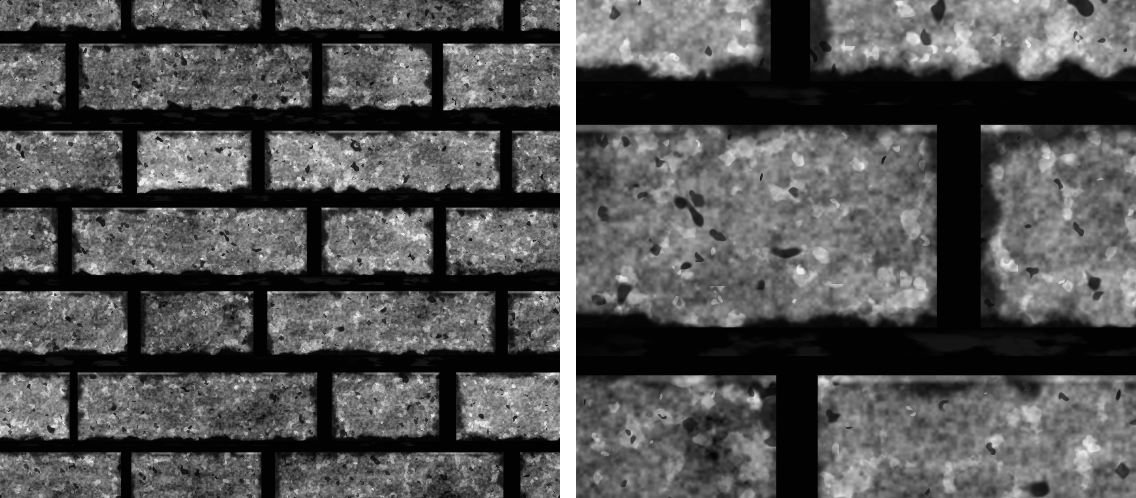
Left: the whole. Right: its middle third, enlarged.
Write a Shadertoy shader that draws this texture.

```glsl
// Worn grey brick wall: six courses of long and short bricks in deep black joints.

// The wall spans WALL units; y runs downwards from the top.
const vec2 WALL = vec2(7.68, 6.86);
const float MORTAR = 0.008;

// Per course: top and bottom, centres and widths of upright joints, brick tones.
const vec2 COURSE[6] = vec2[6](vec2(0.60, 1.52), vec2(1.80, 2.66), vec2(2.86, 3.79),
    vec2(4.01, 4.89), vec2(5.13, 6.07), vec2(6.23, 7.29));
const vec3 JOINT[6] = vec3[6](vec3(0.99, 4.35, 6.00), vec3(1.78, 3.54, 6.94),
    vec3(0.89, 4.31, 6.03), vec3(1.84, 3.57, 6.88), vec3(1.01, 4.45, 6.14),
    vec3(1.73, 3.68, 7.02));
const vec3 JOINT_WIDTH[6] = vec3[6](vec3(0.18, 0.14, 0.15), vec3(0.20, 0.18, 0.16),
    vec3(0.19, 0.20, 0.17), vec3(0.18, 0.19, 0.17), vec3(0.11, 0.20, 0.23),
    vec3(0.14, 0.19, 0.23));
const vec3 TONE[6] = vec3[6](vec3(0.37, 0.45, 0.43), vec3(0.53, 0.52, 0.39),
    vec3(0.44, 0.50, 0.40), vec3(0.38, 0.43, 0.41), vec3(0.40, 0.43, 0.47),
    vec3(0.34, 0.36, 0.40));

float hash(vec2 p) {
    vec3 q = fract(vec3(p.xyx) * 0.1031);
    q += dot(q, q.yzx + 33.33);
    return fract((q.x + q.y) * q.z);
}

float noise(vec2 p) {
    vec2 i = floor(p), f = fract(p);
    f = f * f * (3.0 - 2.0 * f);
    return mix(mix(hash(i), hash(i + vec2(1, 0)), f.x),
               mix(hash(i + vec2(0, 1)), hash(i + vec2(1, 1)), f.x), f.y);
}

float fbm(vec2 p) {
    float sum = 0.0, gain = 0.533;
    for (int i = 0; i < 4; i++) {
        sum += gain * noise(p);
        p = mat2(1.6, 1.2, -1.2, 1.6) * p + 7.3;
        gain *= 0.5;
    }
    return sum;
}

// Scattered ragged spots: one candidate per cell, kept with the given chance.
float spots(vec2 p, float cells, float chance, float radius) {
    p = p * cells + 0.35 * (noise(p * cells * 4.0) - 0.5);
    float cover = 0.0;
    for (int y = -1; y <= 1; y++)
    for (int x = -1; x <= 1; x++) {
        vec2 cell = floor(p) + vec2(x, y);
        vec2 centre = cell + vec2(hash(cell + 3.1), hash(cell + 17.7));
        float r = radius * (0.4 + hash(cell + 41.3));
        float keep = step(hash(cell + 71.9), chance);
        cover = max(cover, keep * (1.0 - smoothstep(0.5 * r, r, length(p - centre))));
    }
    return cover;
}

float boxDistance(vec2 p, vec2 halfSize) {
    vec2 d = abs(p) - halfSize;
    return length(max(d, 0.0)) + min(max(d.x, d.y), 0.0);
}

// Face of one brick: local runs from its top left corner, depth inwards from its rim.
float brickFace(vec2 local, vec2 size, float depth, float tone, float seed) {
    vec2 q = local + vec2(seed * 13.7, seed * 5.3);
    float v = tone;

    // Clouds, streaks, lit relief and grain
    v += 0.42 * (fbm(q * 1.5) - 0.5);
    v += 0.32 * (fbm(q * vec2(3.5, 11.0)) - 0.5);
    v += 0.45 * (fbm(q * 8.0 + 0.14) - fbm(q * 8.0));
    v += 0.20 * (noise(q * 34.0) - 0.5) + 0.12 * (noise(q * 61.0) - 0.5);

    // Pale flakes, denser near the rim, then dark pits
    float rim = 1.0 - smoothstep(0.03, 0.28, depth);
    float flakes = smoothstep(0.62, 0.76, fbm(q * 10.0 + 31.0) + 0.09 * rim);
    v += flakes * 0.22;
    v += 0.24 * spots(q + 9.0, 9.0, 0.10 + 0.30 * rim, 0.28);
    v *= 1.0 - 0.75 * spots(q, 3.2, 0.30, 0.16);
    v *= 1.0 - 0.60 * spots(q + 5.0, 8.0, 0.20, 0.24);

    // Chipped rim, shadowed underside and a pale upper lip
    float chip = fbm(q * 6.0 + 50.0);
    v *= mix(1.0, smoothstep(-0.01, 0.09, depth - 0.24 * (chip - 0.46)), 0.75);
    float below = size.y - local.y;
    v *= mix(0.25, 1.0, smoothstep(0.0, 0.04, below - 0.16 * (chip - 0.40)));
    float lip = 1.0 - smoothstep(0.015, 0.045, local.y);
    v += 0.28 * lip * smoothstep(0.42, 0.60, noise(vec2(q.x * 2.5, seed)));
    return clamp(v, 0.02, 0.92);
}

void mainImage(out vec4 fragColor, in vec2 fragCoord) {
    vec2 uv = fragCoord / iResolution.xy;
    vec2 p = vec2(uv.x, 1.0 - uv.y) * WALL;
    float soft = 0.7 * WALL.y / iResolution.y;

    // Find the course; the last one continues across the top edge
    if (p.y < 0.52) p.y += WALL.y;
    int row = 0;
    for (int i = 1; i < 6; i++) if (p.y > COURSE[i].x - 0.09) row = i;

    // Find the brick between its two upright joints, wrapping sideways
    vec3 joint = JOINT[row], halfGap = 0.5 * JOINT_WIDTH[row];
    if (p.x < joint.x) p.x += WALL.x;
    int k = p.x < joint.y ? 0 : (p.x < joint.z ? 1 : 2);
    int next = (k + 1) % 3;
    vec2 low = vec2(joint[k] + halfGap[k], COURSE[row].x);
    vec2 high = vec2(joint[next] - halfGap[next] + (k == 2 ? WALL.x : 0.0), COURSE[row].y);
    float depth = -boxDistance(p - 0.5 * (low + high), 0.5 * (high - low));

    // Black mortar with faint crumbs in the bed joints
    float bed = smoothstep(0.0, 0.06, p.y - high.y);
    float crumbs = smoothstep(0.52, 0.70, fbm(p * vec2(5.0, 14.0)));
    float mortar = MORTAR + 0.07 * bed * crumbs * smoothstep(0.4, 0.7, noise(p * 0.9));

    float face = brickFace(p - low, high - low, depth, TONE[row][k], float(row * 3 + k + 1));
    float grey = mix(mortar, face, smoothstep(-soft, soft, depth));
    fragColor = vec4(vec3(grey), 1.0);
}
```
